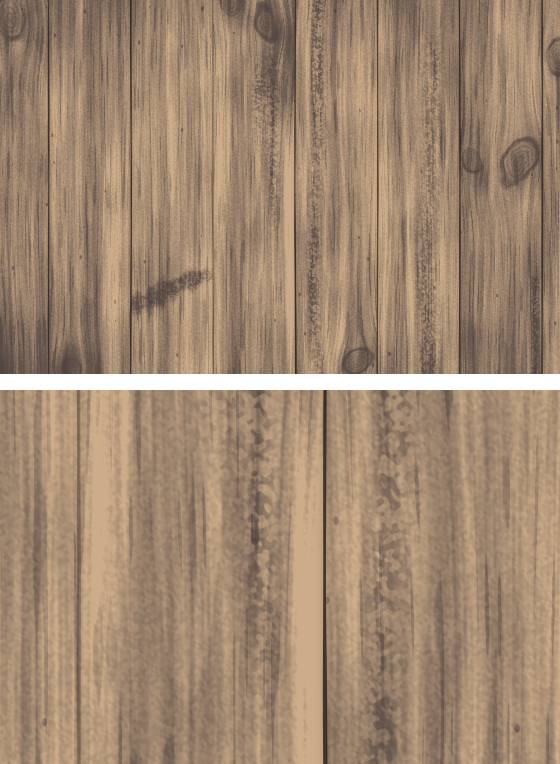
Top, the full canvas; bottom, a detail of the centre.
This texture is drawn by a WebGL 2 fragment shader. Its source:

```glsl
#version 300 es
precision highp float;
uniform vec2 u_resolution;
out vec4 fragColor;

const float PLANK_WIDTH = 0.2197;
const float FIRST_SEAM = 0.1305;

// Knots: centre, radius, tilt
const vec4 KNOTS[8] = vec4[8](
    vec4(0.025, 0.955, 0.050, 0.2), vec4(0.615, 0.995, 0.036, 0.3),
    vec4(0.712, 0.940, 0.038, 0.35), vec4(0.195, 0.015, 0.030, 0.1),
    vec4(0.955, 0.035, 0.036, -0.8), vec4(1.258, 0.575, 0.030, 0.55),
    vec4(1.385, 0.565, 0.054, -0.45), vec4(1.490, 0.845, 0.040, 0.0));

// Rough dark bands: centre, half width, lower end, upper end
const vec4 BANDS[5] = vec4[5](
    vec4(0.738, 0.021, 0.28, 0.92), vec4(0.685, 0.018, 0.50, 0.88),
    vec4(0.842, 0.018, -0.3, 1.2), vec4(1.145, 0.026, -0.3, 0.95),
    vec4(1.432, 0.010, -0.3, 0.35));

float hash(vec2 p) {
    vec3 q = fract(p.xyx * vec3(0.1031, 0.1030, 0.0973));
    q += dot(q, q.yzx + 33.33);
    return fract((q.x + q.y) * q.z);
}

float noise(vec2 p) {
    vec2 i = floor(p), f = fract(p);
    f = f * f * (3.0 - 2.0 * f);
    return mix(mix(hash(i), hash(i + vec2(1, 0)), f.x),
               mix(hash(i + vec2(0, 1)), hash(i + vec2(1, 1)), f.x), f.y);
}

float plankOf(float x) { return floor((x - FIRST_SEAM) / PLANK_WIDTH) + 1.0; }

mat2 rotation(float a) { return mat2(cos(a), -sin(a), sin(a), cos(a)); }

// Darkening by one knot; bends the grain around it
float knotShade(vec2 p, vec4 knot, inout vec2 grain) {
    vec2 d = p - knot.xy;
    vec2 q = rotation(knot.w) * d / (knot.z * vec2(0.85, 1.25));
    float r = length(q) + 0.4 * (noise(p * 26.0) - 0.5);
    grain.x -= 0.65 * d.x * exp(-0.3 * dot(q, q));
    float core = 1.0 - smoothstep(0.85, 1.0, r);
    float rings = 0.09 * sin(r * 30.0 + 4.0 * noise(p * 60.0));
    float rim = exp(-pow((r - 0.95) * 9.0, 2.0)) * smoothstep(0.2, 0.7, noise(p * 20.0 + 7.0));
    float halo = exp(-0.25 * r * r) * noise(p * vec2(40, 16));
    return core * (0.2 + rings) + 0.6 * rim + 0.5 * halo;
}

void main() {
    vec2 p = gl_FragCoord.xy / u_resolution.y;
    float px = 1.0 / u_resolution.y;
    float plank = plankOf(p.x);
    float seed = hash(vec2(plank, 5.3));
    float local = fract((p.x - FIRST_SEAM) / PLANK_WIDTH) - 0.5;

    // Knots stay within their own plank
    vec2 grain = p;
    float dark = 0.0;
    for (int i = 0; i < 8; i++)
        if (plankOf(KNOTS[i].x) == plank) dark += knotShade(p, KNOTS[i], grain);

    // Long grain at several widths
    grain.x += 0.016 * (noise(vec2(p.x * 9.0, p.y * 2.5) + plank * 17.0) - 0.5);
    vec2 g = grain + vec2(plank * 3.7, plank * 11.3);
    float tone = 0.70 + 0.10 * (seed - 0.5);
    tone += 0.50 * (noise(g * vec2(20, 0.8)) - 0.5);
    tone += 0.30 * (noise(g * vec2(70, 1.5)) - 0.5);
    tone += 0.26 * (noise(g * vec2(150, 3.5)) - 0.5);
    tone += 0.30 * (noise(g * vec2(330, 11)) - 0.5);

    // Fine tooth, turned off the axes
    vec2 tooth = rotation(0.5) * p;
    tone += 0.26 * (noise(tooth * vec2(390, 310)) - 0.5);

    // Broad weathering
    tone += 0.46 * (noise(p * vec2(9, 4) + plank * 5.0) - 0.5);
    tone += 0.24 * (noise(p * vec2(24, 11) + plank * 9.0) - 0.5);

    // Crisp pale streaks and thin dark fibres
    tone += 0.20 * smoothstep(0.66, 0.76, noise(g * vec2(55, 0.7) + 31.0));
    dark += 0.28 * smoothstep(0.74, 0.84, noise(g * vec2(230, 9) + 63.0));

    // Growth rings as tall arches, sharp on one side
    float arch = length(vec2(local + 0.3 * (seed - 0.5), 0.5 * (p.y - seed)));
    float ring = fract(9.0 * arch + noise(g * vec2(14, 3)));
    tone += 0.16 * (ring * smoothstep(1.0, 0.88, ring) - 0.45);

    // Rough mottled bands with pale borders
    float mottle = 0.65 * noise(tooth * vec2(240, 210)) + 0.35 * noise(tooth * vec2(110, 80));
    mottle = smoothstep(0.42, 0.6, mottle);
    for (int i = 0; i < 5; i++) {
        vec4 band = BANDS[i];
        float x = (p.x - band.x - 0.025 * (noise(vec2(p.y * 3.0, float(i) * 9.0)) - 0.5)) / band.y;
        float span = smoothstep(band.z, band.z + 0.3, p.y)
                   * (1.0 - smoothstep(band.w - 0.12, band.w, p.y));
        float wear = 0.4 + 0.8 * noise(vec2(p.x * 60.0, p.y * 5.0));
        dark += span * wear * exp(-x * x) * (0.14 + 0.5 * mottle);
        tone += 0.24 * span * exp(-pow((abs(x) - 1.7) * 2.8, 2.0));
    }

    // Slanted scar, broad and ragged at its lower end
    vec2 scar = rotation(0.38) * (p - vec2(0.455, 0.225));
    scar.y += 0.014 * (noise(p * 18.0) - 0.5);
    float scarWidth = 0.014 + 0.02 * noise(p * vec2(60, 40)) - 0.05 * scar.x;
    float scarMask = exp(-pow(scar.y / scarWidth, 4.0)) * (1.0 - smoothstep(0.1, 0.13, abs(scar.x)));
    if (plank == 2.0) dark += scarMask * (0.25 + 0.35 * mottle + 0.4 * noise(p * 60.0));

    // Smoky stain at the top of the fourth plank
    if (plank == 3.0) dark += 0.5 * smoothstep(0.6, 0.95, p.y) * noise(p * vec2(18, 9));

    // Scattered pits
    vec2 cell = floor(p / 0.085);
    vec2 pit = fract(p / 0.085) - 0.25 - 0.5 * vec2(hash(cell), hash(cell + 41.0));
    float pitSize = 0.03 + 0.05 * hash(cell + 13.0);
    float pitMask = 1.0 - smoothstep(0.5, 1.0, length(pit * vec2(1.3, 0.8)) / pitSize);
    dark += 0.5 * pitMask * step(0.7, hash(cell + 77.0));

    // Vignette
    tone -= 0.32 * smoothstep(0.3, 0.75, length(gl_FragCoord.xy / u_resolution - 0.5));

    // Wood colour, with softened shadows
    tone = min(tone - dark, 1.15);
    tone = tone < 0.15 ? 0.15 - 0.38 * (1.0 - exp((tone - 0.15) / 0.5)) : tone;
    vec3 color = mix(vec3(0.38, 0.32, 0.29), vec3(0.75, 0.63, 0.505), tone);

    // Seams of uneven depth
    float edge = floor((p.x - FIRST_SEAM) / PLANK_WIDTH + 0.5);
    float seamX = FIRST_SEAM + edge * PLANK_WIDTH + 0.003 * (noise(vec2(p.y * 2.0, edge * 7.0)) - 0.5);
    float gap = abs(p.x - seamX);
    float depth = edge == 2.0 ? 0.35 : 0.7 + 0.2 * hash(vec2(edge, 2.0));
    float halfWidth = 0.0009 + 0.0012 * noise(vec2(p.y * 8.0, edge * 3.0));
    color *= 1.0 - 0.15 * depth * exp(-gap / 0.004);
    float seam = 1.0 - smoothstep(halfWidth - 0.5 * px, halfWidth + 0.8 * px, gap);
    color = mix(color, vec3(0.17, 0.13, 0.12), seam * depth);

    fragColor = vec4(color, 1.0);
}
```
